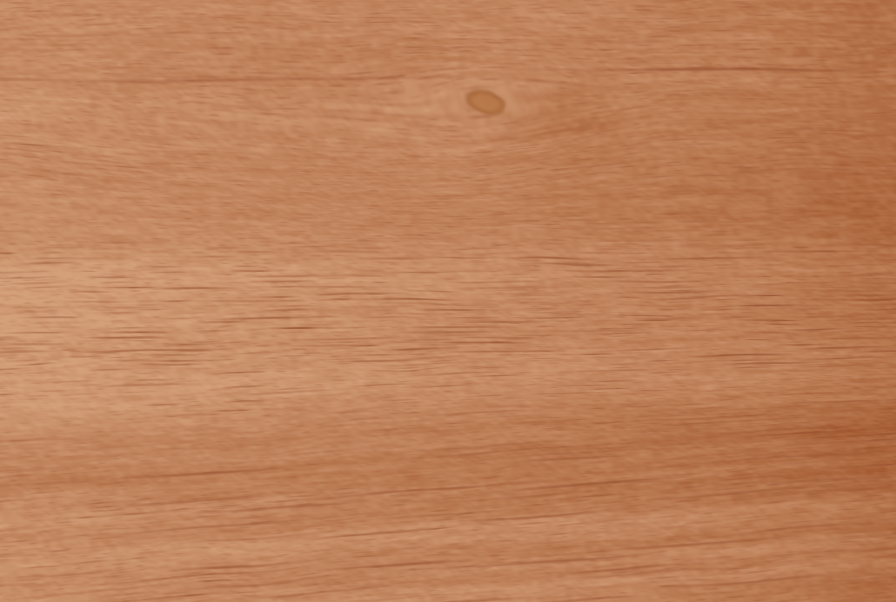
Write a Shadertoy shader that draws this texture.

```glsl
// A warm, fine-grained wooden board with a small knot near the top.
// Smooth tone bands carry a fine short grain, jittered cells add clusters of
// long thin pore lines, and a bent grain coordinate flows past the knot.

const vec3 DARK_WOOD  = vec3(0.68, 0.41, 0.25);
const vec3 LIGHT_WOOD = vec3(0.81, 0.60, 0.45);
const vec3 KNOT_WOOD  = vec3(0.70, 0.44, 0.24);
const vec3 KNOT_RIM   = vec3(0.58, 0.33, 0.16);
const vec3 PORE_TINT  = vec3(0.57, 0.29, 0.17);
const vec2 KNOT       = vec2(0.807, 0.828);

float hash(vec2 p) {
    vec3 q = fract(vec3(p.xyx) * 0.1031);
    q += dot(q, q.yzx + 33.33);
    return fract((q.x + q.y) * q.z);
}

float noise(vec2 p) {
    vec2 i = floor(p), f = fract(p);
    f = f * f * (3.0 - 2.0 * f);
    float low  = mix(hash(i), hash(i + vec2(1, 0)), f.x);
    float high = mix(hash(i + vec2(0, 1)), hash(i + vec2(1, 1)), f.x);
    return mix(low, high, f.y);
}

// Noise centred on zero, with a separate frequency along and across the grain
float streaks(vec2 g, vec2 freq) {
    return noise(g * freq + freq.yx) - 0.5;
}

// Soft-edged strip between two heights
float band(float v, float low, float high, float soft) {
    return smoothstep(low - soft, low + soft, v)
         - smoothstep(high - soft, high + soft, v);
}

// Thin tapered lines, at most one in each jittered cell
float pores(vec2 g, vec2 cell, float density, float seed) {
    vec2 q = g / cell;
    q.x += 9.0 * hash(vec2(floor(q.y), seed));
    vec2 id = floor(q) + seed, f = fract(q) - 0.5;
    float reach = mix(0.25, 0.5, hash(id + 3.7));
    float taper = 1.0 - smoothstep(0.1 * reach, reach, abs(f.x));
    float offset = 0.3 * (hash(id + 8.1) - 0.5);
    float line = 1.0 - smoothstep(0.0, 0.34, abs(f.y - offset));
    return step(hash(id), density) * taper * line * mix(0.3, 1.0, hash(id + 5.3));
}

// One long thin dark line, broken along its length, with fading ends
float crease(vec2 p, float height, float start, float end) {
    float wave = 0.010 * streaks(p, vec2(4.0, 0.0));
    float line = 1.0 - smoothstep(0.0, 0.005, abs(p.y - height - wave));
    float broken = 0.3 + 0.7 * noise(vec2(p.x * 9.0, height));
    return line * broken * band(p.x, start, end, 0.15);
}

// Bends the grain: rising at the bottom, sinking above, parting at the knot
vec2 grainSpace(vec2 p) {
    vec2 d = p - KNOT;
    float part = 0.5 * exp(-dot(d * vec2(7.0, 15.0), d * vec2(7.0, 15.0)));
    float v = p.y - part * d.y;
    v -= 0.08 * p.x * smoothstep(0.6, 0.15, p.y);
    v += 0.07 * p.x * band(p.y, 0.66, 0.86, 0.1) * smoothstep(1.2, 0.5, p.x);
    v += 0.010 * streaks(p, vec2(3.0, 7.0)) + 0.005 * streaks(p, vec2(9.0, 18.0));
    return vec2(p.x, v);
}

// Broad light and dark areas, 0 is dark wood and 1 is light wood
float broadTone(vec2 p, vec2 g) {
    float across = p.x / 1.49;
    float tone = 0.82 - 0.50 * across;
    tone += 0.20 * band(g.y, 0.30, 0.57, 0.03) * (1.0 - 0.6 * across);
    tone -= 0.13 * band(g.y, 0.59, 0.76, 0.05);
    tone -= 0.25 * band(g.y, 0.07, 0.245, 0.015) * (0.4 + 0.6 * across);
    tone -= 0.14 * smoothstep(1.25, 1.49, p.x);
    tone += 0.18 * streaks(g, vec2(0.9, 9.0)) + 0.14 * streaks(p, vec2(2.2, 3.0));
    vec2 halo = (p - KNOT + vec2(0.07, -0.01)) * vec2(8.0, 22.0);
    vec2 shade = (p - KNOT - vec2(0.12, -0.03)) * vec2(9.0, 18.0);
    return tone + 0.22 * exp(-dot(halo, halo)) - 0.25 * exp(-dot(shade, shade));
}

float fibres(vec2 g) {
    float low = smoothstep(0.32, 0.18, g.y);
    return (0.08 + 0.28 * low) * streaks(g, vec2(1.5, 50.0))
         + 0.14 * streaks(g, vec2(5.0, 100.0))
         + 0.22 * streaks(g, vec2(16.0, 190.0))
         + 0.22 * streaks(g, vec2(45.0, 240.0))
         + 0.22 * streaks(g + vec2(0.0, 0.25 * g.x), vec2(90.0, 190.0));
}

float poreDepth(vec2 p, vec2 g) {
    float open = 0.25 + 0.75 * band(g.y, 0.28, 0.60, 0.04);
    float low = smoothstep(0.28, 0.2, g.y);
    float patches = smoothstep(0.2, 0.7, noise(g * vec2(2.5, 16.0)));
    float depth = 0.62 * open * patches * pores(g, vec2(0.26, 0.0105), 0.55, 11.0);
    depth += 0.45 * open * pores(g, vec2(0.14, 0.0085), 0.40, 53.0);
    depth += 0.32 * patches * pores(g, vec2(0.08, 0.0075), 0.50, 23.0);
    depth += 0.20 * pores(g, vec2(0.035, 0.0065), 0.45, 71.0);
    depth += 0.50 * low * pores(g, vec2(0.50, 0.0115), 0.65, 37.0);
    depth += 0.35 * crease(p, 0.868, -0.1, 0.72);
    return depth + 0.55 * crease(p, 0.882, 0.95, 1.42);
}

// Tilted oval with a soft, uneven rim
vec3 addKnot(vec3 wood, vec2 p) {
    vec2 d = mat2(0.94, 0.34, -0.34, 0.94) * (p - KNOT);
    float r = length(d / vec2(0.033, 0.018)) + 0.4 * streaks(p, vec2(60.0));
    float rim = band(r, 0.75, 1.05, 0.22);
    wood = mix(wood, KNOT_WOOD, 0.7 * (1.0 - smoothstep(0.7, 1.15, r)));
    return mix(wood, KNOT_RIM, 0.45 * rim);
}

void mainImage(out vec4 fragColor, in vec2 fragCoord) {
    vec2 p = fragCoord / iResolution.y;
    vec2 g = grainSpace(p);
    float tone = clamp(broadTone(p, g) + fibres(g), -0.25, 1.15);
    vec3 wood = mix(DARK_WOOD, LIGHT_WOOD, tone);
    wood = mix(wood, PORE_TINT, clamp(poreDepth(p, g), 0.0, 0.7));
    fragColor = vec4(addKnot(wood, p), 1.0);
}
```
